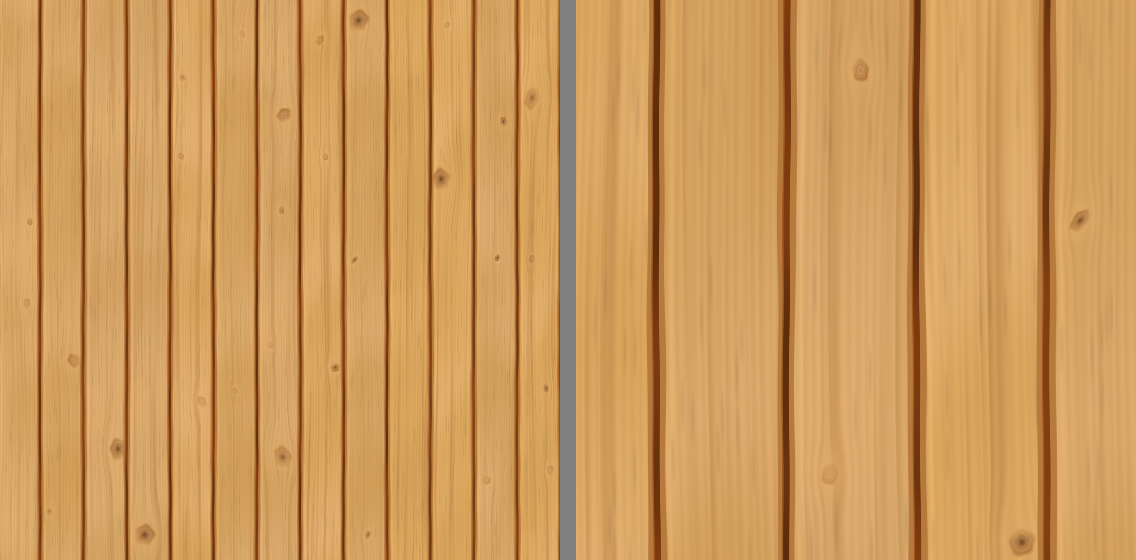
Left: the whole. Right: its middle third, enlarged.
Reproduce this texture procedurally as a Shadertoy shader.

```glsl
// Vertical pine boards with dark tongue-and-groove joints, fine grain and scattered knots.
#define PLANKS 12.91        // boards across the canvas
#define FIRST_OFFSET 0.076  // part of the first board cut off at the left
#define GROOVE 0.024        // half width of the dark joint, in boards
#define SHOULDER 0.062      // half width of the brown shading around it
#define KNOT_ROWS 4.0       // knot cells along one board
#define KNOT_CHANCE 0.66
#define GRAIN 0.85          // contrast of the grain

const vec3 HONEY  = vec3(0.85, 0.645, 0.36);
const vec3 PALE   = vec3(0.85, 0.66, 0.42);
const vec3 GRAIN_TONE = vec3(0.76, 0.55, 0.305);
const vec3 AMBER  = vec3(0.70, 0.46, 0.22);
const vec3 BROWN  = vec3(0.60, 0.35, 0.14);
const vec3 JOINT  = vec3(0.43, 0.20, 0.05);

float hash(vec2 p) {
    return fract(sin(dot(p, vec2(127.1, 311.7))) * 4375.85);
}

// Layered sines, each bending the phase of the next; long along y.
float grainLines(vec2 p, float seed) {
    float sum = 0.0, bend = 0.0, freq = 13.0, amp = 0.36;
    for (int i = 0; i < 4; i++) {
        float s = sin(p.x * freq + bend + seed * 40.0 + sin(p.y * 0.31 + seed * 9.0 + freq));
        sum += s * amp;
        bend += s * 1.3 + 0.5 * sin(p.y * 0.83 + freq * p.x * 0.3);
        freq *= 1.72;
        amp *= 0.9;
    }
    return sum;
}

// Slow blotches of tone, from -1 to 1.
float blotches(vec2 p, float seed) {
    float a = sin(p.y * 0.9 + seed * 31.0 + 1.5 * sin(p.x * 2.3 + seed * 7.0));
    float b = sin(p.y * 2.1 - p.x * 1.7 + seed * 53.0 + a);
    return 0.6 * a + 0.4 * b;
}

void mainImage(out vec4 fragColor, in vec2 fragCoord) {
    vec2 p = fragCoord / iResolution.xy * PLANKS;
    p.x += FIRST_OFFSET;
    float px = PLANKS / iResolution.y;
    float board = floor(p.x);
    float seed = hash(vec2(board, 3.7));
    float strength = hash(vec2(board, 8.3));
    vec2 q = vec2(p.x - board, p.y);

    // Knots: spread the grain around each one and collect its tones
    vec2 flow = q + vec2(0.035 * sin(q.y * 0.45 + seed * 20.0), 0.0);
    float halo = 0.0, heart = 0.0, rim = 0.0, core = 0.0;
    float cellHeight = PLANKS / KNOT_ROWS;
    float row = floor(q.y / cellHeight);
    for (float j = -1.0; j <= 1.0; j++) {
        vec2 cell = vec2(board, row + j + 17.0);
        float size = hash(cell + 5.1);
        float radius = mix(0.055, 0.19, size * size * size);
        vec2 center = vec2(mix(0.2, 0.85, hash(cell + 1.3)),
                           (row + j + mix(0.1, 0.9, hash(cell + 2.9))) * cellHeight);
        float present = step(hash(cell + 7.7), KNOT_CHANCE);
        vec2 d = q - center;
        d.y += d.x * (hash(cell + 4.4) - 0.5);
        float angle = atan(d.y, d.x);
        float r = length(d * vec2(1.0, 0.85)) / radius;
        r *= 1.0 + 0.1 * sin(angle * 2.0 + size * 30.0) + 0.06 * sin(angle * 5.0 + size * 50.0);
        float tone = present * mix(0.35, 0.85, hash(cell + 9.2));
        float side = 0.65 + 0.35 * sin(angle + size * 40.0);
        flow.x -= present * d.x * 0.75 * exp(-dot(d, d * vec2(1.0, 0.3)) / (radius * radius * 5.0));
        halo += present * exp(-r * r * 0.22);
        heart += tone * (1.0 - smoothstep(0.6, 1.15, r)) * (0.8 + 0.2 * sin(r * 13.0));
        rim += tone * side * exp(-pow((r - 1.0) / 0.24, 2.0));
        core += tone * step(0.55, hash(cell + 6.6)) * exp(-r * r * 5.0);
    }

    // Board face: tone of the board, blotches and grain
    float blot = blotches(q, seed);
    vec3 color = mix(HONEY, PALE, smoothstep(-0.6, 0.6, blot * 0.45 + (seed - 0.55) * 1.3));
    color *= 1.0 + 0.025 * blot + 0.04 * (hash(vec2(board, 6.1)) - 0.5);
    float lines = grainLines(flow, seed);
    color = mix(color, GRAIN_TONE, GRAIN * smoothstep(-0.1, 1.1, lines) * mix(0.4, 1.0, strength));
    color *= 1.0 + 0.018 * sin(flow.x * 95.0 + 2.0 * lines + sin(q.y * 1.3));

    // Short darker pores
    vec2 pore = vec2(flow.x * 26.0, q.y * 2.2 + 5.0 * hash(vec2(floor(flow.x * 26.0), board)));
    float fleck = step(0.9, hash(floor(pore) + board * 13.0));
    vec2 poreShape = sin(3.14159 * fract(pore));
    color *= 1.0 - 0.06 * fleck * poreShape.x * poreShape.y;

    // Knot tones
    color = mix(color, vec3(0.89, 0.69, 0.43), 0.45 * min(halo, 1.0));
    color = mix(color, vec3(0.70, 0.49, 0.28), min(heart, 0.8));
    color = mix(color, BROWN, min(rim * 0.75, 0.8));
    color = mix(color, vec3(0.42, 0.24, 0.12), min(core, 0.8));

    // Joint: soft shoulder, brown edge, dark core and a light bevel to its right
    float joint = floor(p.x + 0.5);
    float jointSeed = hash(vec2(joint, 21.0));
    float wobble = 0.006 * sin(p.y * 1.1 + jointSeed * 30.0) + 0.003 * sin(p.y * 4.7 + jointSeed * 70.0);
    float x = p.x - joint + wobble;
    float dist = abs(x);
    float wear = 0.5 + 0.5 * sin(p.y * 0.8 + jointSeed * 50.0 + sin(p.y * 2.9));
    float shoulder = SHOULDER + 0.012 * wear;
    color *= 1.0 + 0.05 * exp(-pow((x - 0.11) / 0.025, 2.0));
    color = mix(color, AMBER, 0.9 * (1.0 - smoothstep(shoulder - px * 0.6, shoulder + px * 0.8, dist)));
    vec3 edgeTone = mix(BROWN, vec3(0.65, 0.33, 0.12), wear * jointSeed);
    color = mix(color, edgeTone, 1.0 - smoothstep(GROOVE, GROOVE + px, abs(x + 0.006)));
    float dark = 1.0 - smoothstep(GROOVE - px * 0.6, GROOVE + px * 0.4, dist);
    color = mix(color, JOINT * mix(0.85, 1.15, wear), dark * mix(0.75, 1.0, jointSeed));

    fragColor = vec4(clamp(color, 0.0, 1.0), 1.0);
}
```
